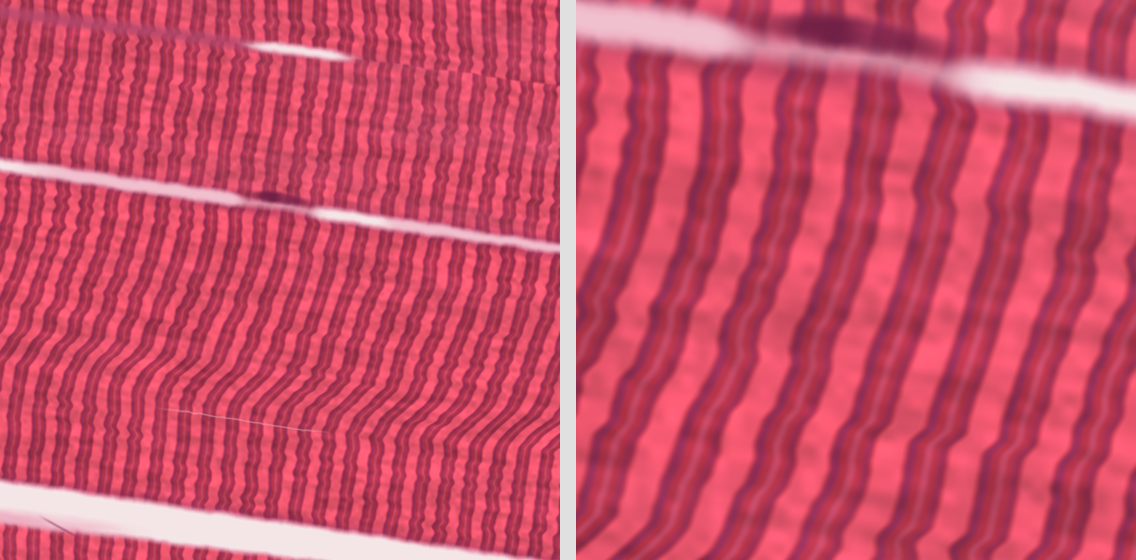
Left: the whole. Right: its middle third, enlarged.
A three.js fragment shader for this texture:

```glsl
varying vec2 vUv;

const float REPEATS = 23.0;
const float FIBRE_TILT = 0.15;
const vec3 BRIGHT_PINK = vec3(0.94, 0.34, 0.43);
const vec3 DEEP_RED = vec3(0.69, 0.19, 0.27);
const vec3 PURPLE = vec3(0.54, 0.17, 0.34);
const vec3 MAUVE = vec3(0.78, 0.34, 0.47);
const vec3 FRINGE = vec3(0.93, 0.67, 0.75);
const vec3 WHITE = vec3(0.96, 0.91, 0.91);
const vec3 NUCLEUS = vec3(0.43, 0.12, 0.27);

float hash(vec2 p) {
  p = fract(p * vec2(0.1031, 0.1137));
  p += dot(p, p.yx + 33.33);
  return fract((p.x + p.y) * p.x * 17.0);
}

float noise(vec2 p) {
  vec2 i = floor(p);
  vec2 f = fract(p);
  f = f * f * (3.0 - 2.0 * f);
  float low = mix(hash(i), hash(i + vec2(1.0, 0.0)), f.x);
  float high = mix(hash(i + vec2(0.0, 1.0)), hash(i + 1.0), f.x);
  return mix(low, high, f.y);
}

float fbm(vec2 p) {
  float sum = 0.0;
  float weight = 0.5;
  for (int i = 0; i < 4; i++) {
    sum += weight * noise(p);
    p = p * 2.03 + 17.3;
    weight *= 0.5;
  }
  return sum;
}

// Soft band of a given half width around zero
float band(float d, float halfWidth, float soft) {
  return 1.0 - smoothstep(halfWidth - soft, halfWidth + soft, abs(d));
}

// Soft window between two positions
float window(float x, float start, float end, float soft) {
  return smoothstep(start - soft, start + soft, x)
       * (1.0 - smoothstep(end - soft, end + soft, x));
}

// Signed distance, in repeats, to the nearest stripe centre
float wrapped(float phase, float centre) {
  return fract(phase - centre + 0.5) - 0.5;
}

vec3 striations(float phase) {
  vec3 color = mix(DEEP_RED, MAUVE, 0.55 * band(wrapped(phase, 0.52), 0.05, 0.05));
  color = mix(color, PURPLE, 0.9 * band(wrapped(phase, 0.30), 0.055, 0.06));
  color = mix(color, PURPLE, 0.65 * band(wrapped(phase, 0.71), 0.05, 0.06));
  return mix(color, BRIGHT_PINK, band(wrapped(phase, 0.0), 0.21, 0.06));
}

// One fibre: cross stripes broken up by fine lengthwise fibrils
vec3 muscle(vec2 along, float stripeX, float shift, float fade) {
  float jitter = 0.16 * (noise(along * vec2(9.0, 85.0)) - 0.5)
               + 0.26 * (fbm(along * vec2(5.0, 9.0)) - 0.47);
  vec3 color = striations(stripeX * REPEATS + shift + jitter);
  float haze = smoothstep(0.35, 0.75, fbm(along * vec2(4.0, 22.0) + shift));
  color = mix(color, MAUVE, fade * (0.3 + 0.7 * haze));
  float fibrils = noise(along * vec2(16.0, 95.0) + shift) - 0.5;
  float grain = noise(along * vec2(110.0, 130.0)) - 0.5;
  return color * (1.0 + 0.18 * fibrils + 0.16 * grain);
}

// Sideways drift of the stripes at the bend of the wide fibre
float bend(vec2 along) {
  float v = along.y + 0.025 * (noise(along * vec2(4.0, 3.0)) - 0.5);
  return mix(0.03, 0.06, along.x) * smoothstep(0.33, 0.43, v)
       + 0.05 * smoothstep(0.35, 0.65, v);
}

// Torn opening with a pink rim
vec3 opening(vec3 base, float d, float halfWidth, float rim, float amount, float whiteness) {
  vec3 color = mix(base, FRINGE, amount * band(d, halfWidth + rim, rim));
  return mix(color, WHITE, amount * whiteness * band(d, halfWidth, 0.004));
}

void main() {
  float x = vUv.x;
  float y = vUv.y;
  vec2 along = vec2(x, y + FIBRE_TILT * x);
  float ragged = 0.008 * (fbm(vec2(x * 38.0, y * 24.0)) - 0.47);
  float v = along.y + ragged;
  float upperSeam = 0.98 + 0.017 * x;
  float middleSeam = 0.706;
  float lowerTop = 0.143;
  float lowerBottom = 0.069 + 0.024 * x;

  // Four fibres, stacked from the bottom
  vec3 color = muscle(along, x - 0.1 * y, 0.2, 0.3);
  vec3 wide = muscle(along, x - 0.12 * y - bend(along), -0.41, 0.12);
  vec3 narrow = muscle(along, x - 0.15 * y, -0.27, 0.38);
  vec3 top = muscle(along, x, 0.35, 0.25);
  color = mix(color, wide, smoothstep(0.102, 0.108, v));
  color = mix(color, narrow, smoothstep(-0.003, 0.003, v - middleSeam));
  color = mix(color, top, smoothstep(-0.003, 0.003, v - upperSeam));

  // Shaded fibre borders and the hairline split
  float border = max(band(v - middleSeam, 0.019, 0.012), band(v - lowerTop, 0.012, 0.011));
  color = mix(color, PURPLE, 0.4 * border);
  float seamHaze = band(v - upperSeam, 0.011, 0.009) * (1.0 - smoothstep(0.3, 0.9, x));
  color = mix(color, mix(MAUVE, PURPLE, 0.35), 0.75 * seamHaze);
  float split = band(v - 0.314, 0.0015, 0.0018) * window(x, 0.3, 0.57, 0.03);
  color = mix(color, FRINGE, 0.5 * split);

  // Narrow upper gap and long middle gap
  float upperSpan = window(x, 0.45, 0.62, 0.035);
  color = opening(color, v - upperSeam, 0.005 * upperSpan, 0.005, upperSpan, 0.9);
  float bridge = window(x, 0.43, 0.56, 0.015);
  float middleWidth = mix(0.0065, 0.003, smoothstep(0.62, 0.95, x)) * (1.0 - 0.75 * bridge);
  float middleWhite = 0.35 + 0.6 * max(window(x, 0.57, 0.69, 0.02), 1.0 - smoothstep(0.0, 0.12, x));
  color = opening(color, v - middleSeam, middleWidth, 0.006, 1.0 - 0.45 * bridge, middleWhite);

  // Dark nucleus over the bridge
  vec2 nucleusOffset = (vec2(x, v) - vec2(0.5, 0.720)) / vec2(0.065, 0.013);
  float clump = 0.45 + 0.55 * noise(vUv * vec2(45.0, 70.0));
  color = mix(color, NUCLEUS, clump * (1.0 - smoothstep(0.35, 1.1, length(nucleusOffset))));

  // Wide lower gap with a frayed left edge
  float lowerMiddle = 0.5 * (lowerTop + lowerBottom);
  float lowerWidth = 0.5 * (lowerTop - lowerBottom) - 0.004;
  color = opening(color, v - lowerMiddle, lowerWidth, 0.006, 1.0, 0.96);
  float fray = band(v - lowerBottom - 0.008, 0.012, 0.01) * (1.0 - smoothstep(0.08, 0.3, x));
  color = mix(color, FRINGE, fray * (0.4 + 0.6 * noise(along * vec2(30.0, 90.0))));
  float strand = band(y - 0.073 + 0.55 * (x - 0.08), 0.002, 0.003) * window(x, 0.08, 0.14, 0.015);
  color = mix(color, PURPLE, 0.55 * strand);

  gl_FragColor = vec4(color, 1.0);
}
```
